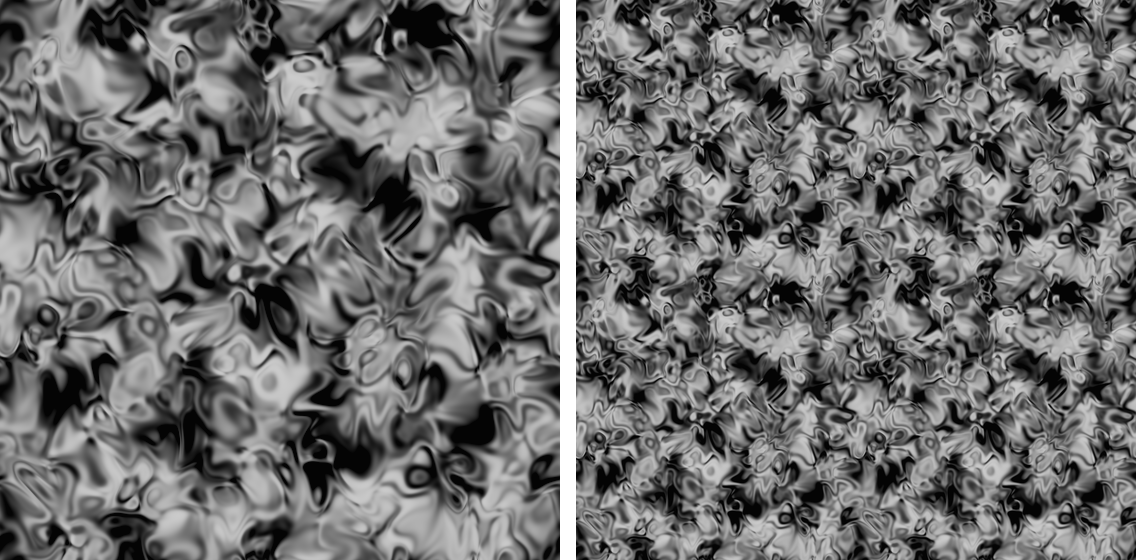
Left, the tile; right, the same tile 2 across and 2 down.
Reproduce this texture procedurally as a Shadertoy shader.

```glsl
// Seamless grey texture of soft clouds and black hollows, broken by fine folded wrinkles.

const float TAU = 6.2831853;

float hash(float n) {
    return fract(sin(n * 12.9898) * 43758.5453);
}

// Layered sines with whole-number wave vectors, so the sum wraps at the canvas edges.
// Returns two independent fields of zero mean and unit variance.
vec2 waves(vec2 p, float frequency, float seed) {
    vec2 sum = vec2(0.0);
    for (int i = 0; i < 16; i++) {
        float id = float(i) + 17.0 * seed;
        float angle = 2.39996 * float(i) + seed;
        float radius = frequency * (0.5 + hash(id));
        vec2 k = round(radius * vec2(cos(angle), sin(angle)));
        float phase = TAU * (dot(k, p) + hash(id + 0.37));
        sum += vec2(cos(phase), sin(phase));
    }
    return sum / sqrt(8.0);
}

void mainImage(out vec4 fragColor, in vec2 fragCoord) {
    vec2 uv = fragCoord / iResolution.xy;

    // Nested warps stretch some places smooth and crumple others
    vec2 bend = waves(uv, 5.0, 1.0);
    vec2 fold = waves(uv + 0.014 * bend, 12.0, 2.0);

    // Broad light and dark patches, then wrinkles, then fine creases
    vec2 clouds = waves(uv + 0.008 * fold, 6.5, 3.0);
    vec2 wrinkles = waves(uv + 0.019 * fold, 15.0, 4.0);
    vec2 creases = waves(uv + 0.016 * fold + 0.004 * wrinkles.yx, 25.0, 5.0);
    float roughness = smoothstep(-0.8, 1.2, clouds.y + 0.4 * bend.x);

    float height = 0.74 * clouds.x + 0.58 * wrinkles.x + 0.5 * roughness * creases.x;

    // Linear shadows sink to black while highlights level off
    float grey = 0.425 + (height < 0.0 ? 0.26 * height : 0.38 * tanh(0.68 * height));
    fragColor = vec4(vec3(clamp(grey, 0.015, 1.0)), 1.0);
}
```
